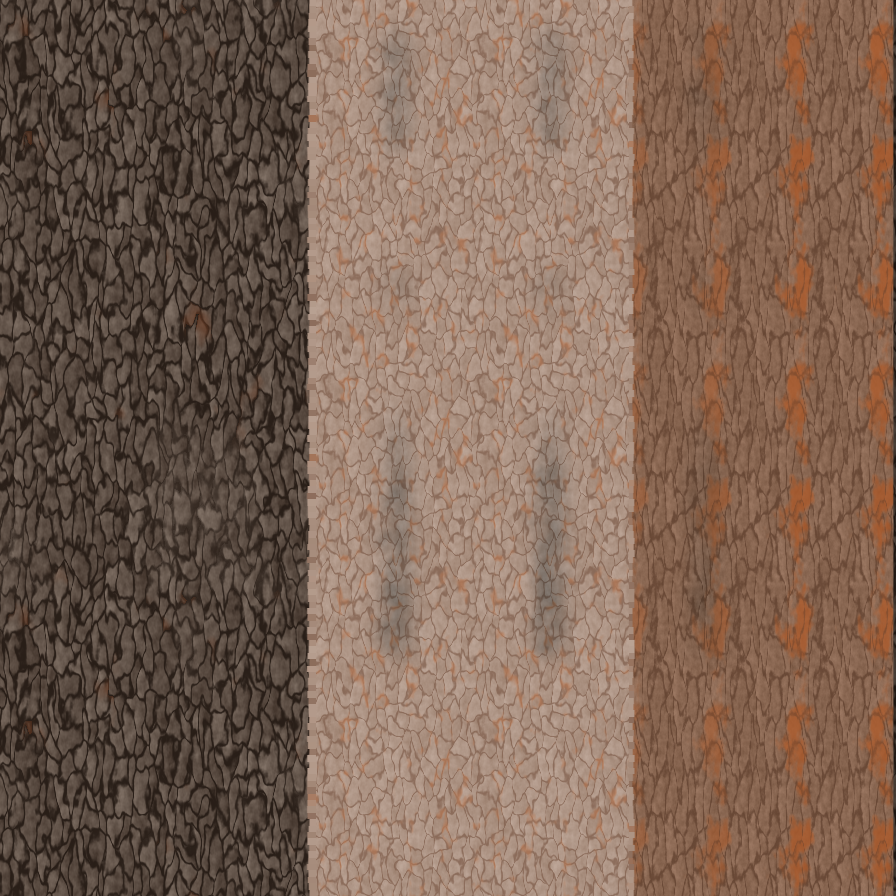
This texture is drawn by a Shadertoy shader. Its source:

```glsl
#define DARK_END 0.344
#define PALE_END 0.707
#define BROWN_END 0.997
#define DARK_TILE vec2(0.344, 0.658)
#define PALE_TILE vec2(0.172, 0.380)
#define BROWN_TILE vec2(0.0925, 0.380)
#define STAIN_X 0.443
#define STAIN_WIDTH 0.019
#define EDGE_ROWS 140.0
#define TAU 6.28319

vec2 hash2(vec2 p) {
    vec3 q = fract(p.xyx * vec3(0.1031, 0.1030, 0.0973));
    q += dot(q, q.yzx + 33.33);
    return fract((q.xx + q.yz) * q.zy);
}

float corner(vec2 cell, vec2 f, vec2 period) {
    return dot(hash2(mod(cell, period) + 7.0) * 2.0 - 1.0, f);
}

// Gradient noise that wraps after a whole number of cells
float gradNoise(vec2 p, vec2 period) {
    vec2 i = floor(p), f = fract(p), e = vec2(1, 0);
    vec2 u = f * f * f * (f * (f * 6.0 - 15.0) + 10.0);
    float low = mix(corner(i, f, period), corner(i + e.xy, f - e.xy, period), u.x);
    float high = mix(corner(i + e.yx, f - e.yx, period), corner(i + 1.0, f - 1.0, period), u.x);
    return 1.4 * mix(low, high, u.y);
}

float fbm(vec2 uv, vec2 cells) {
    float sum = 0.0, amp = 0.65;
    for (int i = 0; i < 3; i++) {
        sum += amp * gradNoise(uv * cells, cells);
        cells *= 2.0;
        amp *= 0.55;
    }
    return sum;
}

// Bark plates: x = distance to crack, y = random id, zw = offset from plate centre
vec4 plates(vec2 uv, vec2 cells, float warp) {
    vec2 bend = vec2(fbm(uv, floor(cells * 0.5)), fbm(uv + 0.37, floor(cells * 0.5)));
    vec2 q = uv * cells + warp * bend, base = floor(q), offset = vec2(0);
    float near = 9.0, next = 9.0, id = 0.0;
    for (int y = -1; y <= 1; y++)
    for (int x = -1; x <= 1; x++) {
        vec2 cell = base + vec2(x, y);
        vec2 rnd = hash2(mod(cell, cells) + 31.0);
        vec2 d = q - cell - 0.1 - 0.8 * rnd;
        float len = length(d);
        if (len < near) {
            next = near;
            near = len;
            offset = d;
            id = fract(rnd.x * 7.3 + rnd.y * 3.1);
        } else next = min(next, len);
    }
    return vec4(next - near, id, offset);
}

vec3 darkBark(vec2 p) {
    vec2 uv = p / DARK_TILE;
    vec4 plate = plates(uv, vec2(26, 20), 1.3);
    float grain = fbm(uv, vec2(44, 52));
    float worn = smoothstep(0.0, 0.5, fbm(uv + 0.2, vec2(3, 3)));
    float tone = 0.25 + 0.4 * plate.y + 0.55 * grain - 0.3 * plate.z;
    vec3 col = mix(vec3(0.27, 0.215, 0.18), vec3(0.50, 0.44, 0.395), clamp(tone, 0.0, 1.0));
    float crack = 1.0 - smoothstep(0.02, 0.30, plate.x + 0.15 * grain);
    col = mix(col, vec3(0.15, 0.11, 0.085), crack * (0.95 - 0.4 * worn));
    float rust = smoothstep(0.25, 0.6, fbm(uv, vec2(7, 9))) * smoothstep(0.4, 0.7, plate.y);
    return mix(col, vec3(0.40, 0.22, 0.13), 0.6 * rust);
}

vec3 paleBark(vec2 p) {
    vec2 uv = (p - vec2(DARK_END, 0)) / PALE_TILE;
    vec4 plate = plates(uv, vec2(15, 17), 1.1);
    float grain = fbm(uv, vec2(24, 38));
    float tone = 0.40 + 0.35 * plate.y + 0.5 * grain - 0.2 * plate.z;
    vec3 col = mix(vec3(0.60, 0.49, 0.42), vec3(0.74, 0.65, 0.595), clamp(tone, 0.0, 1.0));
    float crack = 1.0 - smoothstep(0.0, 0.20, plate.x + 0.1 * grain);
    col = mix(col, vec3(0.51, 0.38, 0.31), 0.75 * crack);
    float rust = smoothstep(0.05, 0.45, fbm(uv + 0.6, vec2(9, 14)));
    rust *= 1.0 - smoothstep(0.1, 0.45, plate.x);
    return mix(col, vec3(0.71, 0.47, 0.33), 0.7 * rust);
}

vec3 brownBark(vec2 p) {
    vec2 uv = (p - vec2(PALE_END, 0)) / BROWN_TILE;
    vec4 plate = plates(uv, vec2(8, 8), 1.2);
    float grain = fbm(uv, vec2(17, 44));
    float tone = 0.40 + 0.3 * plate.y + 0.6 * grain - 0.25 * plate.z;
    vec3 col = mix(vec3(0.46, 0.33, 0.25), vec3(0.61, 0.47, 0.385), clamp(tone, 0.0, 1.0));
    float crack = 1.0 - smoothstep(0.0, 0.22, plate.x + 0.15 * grain);
    col = mix(col, vec3(0.38, 0.255, 0.185), 0.75 * crack);
    // Leaning rust streaks in columns, stronger to the right
    float lean = 0.08 * sin(TAU * 3.0 * uv.y);
    float column = 0.7 * cos(TAU * (uv.x + lean)) + 0.3 * cos(TAU * 2.0 * uv.x);
    float streak = column + 0.4 * cos(TAU * (3.0 * uv.y - 0.36)) + 1.5 * fbm(uv, vec2(6, 14));
    float rust = smoothstep(0.35, 1.3, streak) * mix(0.45, 0.85, smoothstep(0.75, 0.88, p.x));
    return mix(col, vec3(0.69, 0.34, 0.14), rust * (0.8 - 0.3 * crack));
}

// Grey stains hanging in evenly spaced columns
float stain(vec2 p) {
    float cloud = fbm(p, vec2(26, 22));
    float dx = mod(p.x - STAIN_X + 0.086, 0.172) - 0.086 + 0.008 * cloud;
    float upper = smoothstep(0.81, 0.86, p.y) * (1.0 - smoothstep(0.94, 0.99, p.y));
    float lower = smoothstep(0.25, 0.29, p.y) * (1.0 - smoothstep(0.44, 0.58, p.y));
    float spot = 0.4 * exp(-pow((p.y - 0.675) / 0.025, 2.0));
    float mask = (0.75 * upper + lower + spot) * exp(-dx * dx / (STAIN_WIDTH * STAIN_WIDTH));
    float fade = mix(1.0, 0.55, step(PALE_END, p.x)) * step(p.x, 0.87);
    return clamp(mask * fade * (0.75 + 0.9 * cloud), 0.0, 1.0);
}

void mainImage(out vec4 fragColor, in vec2 fragCoord) {
    vec2 p = fragCoord / iResolution.xy;
    float px = 1.0 / iResolution.x;
    // Pale strip borders: smeared, ragged rows
    float row = (floor(p.y * EDGE_ROWS) + 0.5) / EDGE_ROWS;
    float inner = clamp(p.x, DARK_END + 0.009, PALE_END - 0.005);
    vec3 pale = paleBark(vec2(inner, inner == p.x ? p.y : row));
    vec2 jag = 0.003 * (hash2(vec2(row * EDGE_ROWS, 5.0)) - 0.5);
    vec3 dark = darkBark(p);
    vec3 col = mix(dark, pale, smoothstep(-px, px, p.x - DARK_END - jag.x));
    col = mix(col, brownBark(p), smoothstep(-px, px, p.x - PALE_END - jag.y));
    col = mix(col, col * vec3(0.70, 0.74, 0.76), stain(p) * step(DARK_END, p.x));
    col = mix(col, dark * 0.7, smoothstep(-px, px, p.x - BROWN_END));
    fragColor = vec4(col, 1.0);
}
```
